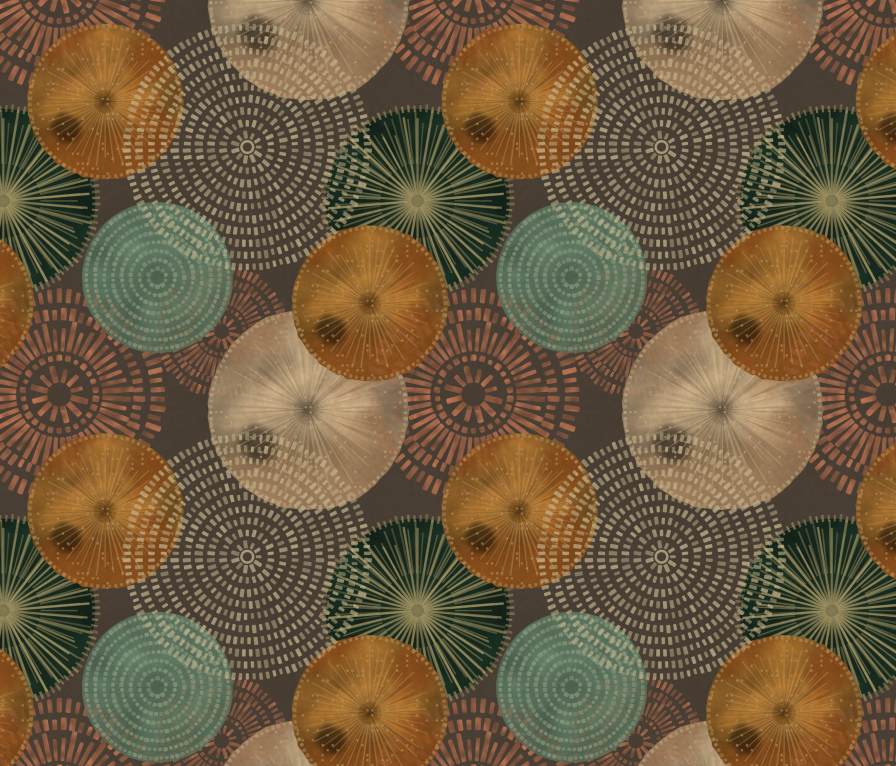
Reproduce this pattern procedurally as a Shadertoy shader.

```glsl
// Overlapping watercolour discs and stitched medallions on a warm dark ground.
// One tile is wrapped in both directions; each motif is a disc or a set of
// polar dashes, aged with value noise that is the same in every tile.

#define ACROSS 2.163                    // tiles across the canvas
#define TILE vec2(1.0, 0.989)           // tile size
#define WEAR 1.0                        // unevenness of dashes and washes
#define GROUND vec3(0.28, 0.24, 0.20)
#define FOREST vec3(0.08, 0.145, 0.105)
#define GOLD vec3(0.66, 0.59, 0.39)
#define TEAL vec3(0.35, 0.44, 0.36)
#define RUST vec3(0.60, 0.37, 0.26)
#define CREAM vec3(0.62, 0.53, 0.41)
#define OCHRE vec3(0.55, 0.37, 0.15)
#define IVORY vec3(0.75, 0.69, 0.54)

const float TAU = 6.2831853;
float pixel;                            // pixel size in tile units

float hash(vec2 p) {
    vec3 h = fract(p.xyx * 0.1031);
    h += dot(h, h.yzx + 33.33);
    return fract((h.x + h.y) * h.z);
}

float noise(vec2 p) {
    vec2 i = floor(p), f = fract(p);
    f = f * f * (3.0 - 2.0 * f);
    return mix(mix(hash(i), hash(i + vec2(1, 0)), f.x),
               mix(hash(i + vec2(0, 1)), hash(i + vec2(1, 1)), f.x), f.y);
}

float fbm(vec2 p) {
    float sum = 0.0, amp = 0.5;
    for (int i = 0; i < 4; i++) {
        sum += amp * noise(p);
        p = mat2(1.6, 1.2, -1.2, 1.6) * p + 7.3;
        amp *= 0.5;
    }
    return sum / 0.9375;
}

float cover(float dist) { return 1.0 - smoothstep(-0.7 * pixel, 0.7 * pixel, dist); }

// Offset from the nearest wrapped copy of a centre
vec2 wrap(vec2 p, vec2 centre) {
    vec2 d = p - centre;
    return d - TILE * round(d / TILE);
}

// One ring of rounded radial dashes
float dashRing(vec2 d, float radius, float len, float width, float count, float seed) {
    float r = length(d), a = (atan(d.y, d.x) / TAU + 0.5) * count;
    float id = mod(floor(a), count), h = hash(vec2(id, seed) + 0.5) - 0.5;
    vec2 q = vec2((fract(a) - 0.5) * TAU * r / count, r - radius - 0.2 * WEAR * h * len);
    float corner = 0.3 * width;
    q = abs(q) - 0.5 * vec2(width, len) * (1.0 + 0.4 * WEAR * h) + corner;
    float dist = length(max(q, 0.0)) + min(max(q.x, q.y), 0.0) - corner;
    return cover(dist) * (1.0 - 0.4 * WEAR * hash(vec2(seed, id) + 3.5));
}

// Evenly spaced dash rings with a constant pitch along each ring
float dashRings(vec2 d, float gap, float rings, float pitch, float len, float width) {
    float i = clamp(round(length(d) / gap), 1.0, rings);
    return dashRing(d, i * gap, len, width, floor(TAU * i * gap / pitch), i);
}

// Medallion: short rays, dots, long rays and two outer bands
float medallion(vec2 d) {
    float m = dashRing(d, 0.047, 0.036, 0.012, 12.0, 1.0);
    m = max(m, dashRing(d, 0.088, 0.014, 0.013, 26.0, 2.0));
    m = max(m, dashRing(d, 0.137, 0.066, 0.011, 44.0, 3.0));
    m = max(m, dashRing(d, 0.192, 0.026, 0.012, 56.0, 4.0));
    return max(m, dashRing(d, 0.238, 0.034, 0.012, 66.0, 5.0));
}

// Mottled disc with fine rays, a dark blot, speckles and a beaded rim
vec3 washDisc(vec3 col, vec2 d, float radius, vec3 tint, vec3 stain) {
    vec2 u = d / radius;
    float r = length(u), wash = fbm(u * 2.3 + 4.0) - 0.5;
    vec3 c = tint * (1.0 + 0.8 * WEAR * wash) * (1.06 - 0.16 * r * r);
    c = mix(c, stain, 0.65 * smoothstep(0.45, 0.7, fbm(u * 1.7 + 11.0)) * smoothstep(0.1, 0.6, r));
    float ray = noise(vec2(abs(atan(u.y, u.x)) * 22.0, r * 2.0));
    c *= 1.0 + 0.3 * (ray - 0.5) * smoothstep(1.0, 0.2, r);
    c *= 1.0 - 0.45 * exp(-90.0 * r * r);
    c *= 1.0 - 0.4 * smoothstep(0.24, 0.08, length(u - vec2(-0.5, 0.32)) + 0.15 * wash);
    vec3 pale = mix(tint, vec3(0.86, 0.76, 0.55), 0.5);
    c = mix(c, pale, 0.5 * dashRing(d, radius * 0.45, radius * 0.6, 0.003, 46.0, 8.0));
    vec2 cell = floor(d / 0.012), f = fract(d / 0.012) - 0.5;
    c = mix(c, pale, 0.6 * step(0.86, hash(cell + 40.0)) * cover((length(f) - 0.25) * 0.012));
    c = mix(c, pale, 0.7 * dashRing(d, radius - 0.007, 0.009, 0.008, floor(radius * 420.0), 9.0));
    return mix(col, c, cover(length(d) - radius + 0.005 * WEAR * (noise(u * 14.0 + 30.0) - 0.5)));
}

void mainImage(out vec4 fragColor, in vec2 fragCoord) {
    pixel = ACROSS / iResolution.x;
    vec2 p = vec2(fragCoord.x, iResolution.y - fragCoord.y) * pixel;
    vec2 t = mod(p, TILE);
    vec3 col = GROUND * (0.95 + 0.1 * fbm(t * 9.0));

    // Dark green sunburst
    vec2 d = wrap(p, vec2(1.008, 0.485));
    float r = length(d);
    vec3 burst = FOREST * (0.65 + 0.9 * fbm(d * 16.0 + 20.0));
    burst = mix(burst, GOLD, 0.75 * exp(-r * r * 700.0));
    burst = mix(burst, GOLD, 0.85 * dashRing(d, 0.11, 0.19, 0.0055, 38.0, 6.0));
    burst = mix(burst, GOLD, 0.5 * dashRing(d, 0.145, 0.11, 0.004, 67.0, 7.0));
    col = mix(col, burst, cover(r - 0.222));
    col = mix(col, GOLD, 0.65 * dashRing(d, 0.224, 0.018, 0.006, 96.0, 8.0));

    // Rust medallions, large and small
    float rust = max(medallion(wrap(p, vec2(0.143, 0.952))),
                     medallion(wrap(p, vec2(0.535, 0.80)) * 1.6) * 0.8);
    vec3 rustTone = RUST * (0.8 + 0.5 * noise(t * 60.0));
    col = mix(col, rustTone, 0.9 * rust);

    // Teal disc with concentric stitches
    d = wrap(p, vec2(0.380, 0.670));
    vec3 teal = TEAL * (0.78 + 0.42 * fbm(d * 14.0 + 9.0));
    teal = mix(teal, vec3(0.57, 0.62, 0.49), 0.7 * dashRings(d, 0.0215, 8.0, 0.013, 0.009, 0.010));
    col = mix(col, teal, cover(length(d) - 0.182));

    // Cream disc, then the two ochre discs
    col = washDisc(col, wrap(p, vec2(0.744, 0.0)), 0.243, CREAM, vec3(0.57, 0.43, 0.30));
    for (int i = 0; i < 2; i++) {
        vec2 centre = vec2(0.254, 0.245) + float(i) * vec2(0.639, 0.487);
        col = washDisc(col, wrap(p, centre), 0.189, OCHRE, vec3(0.49, 0.25, 0.08));
    }

    // Translucent overprints: rust echoes and ivory rings
    col = mix(col, rustTone, 0.3 * rust);
    d = wrap(p, vec2(0.597, 0.355));
    float rings = dashRings(d, 0.029, 10.0, 0.0165, 0.017, 0.0085);
    rings = max(rings, cover(abs(length(d) - 0.014) - 0.003));
    col = mix(col, IVORY, 0.8 * rings);

    col *= 0.97 + 0.06 * noise(t * 170.0);
    fragColor = vec4(clamp(col, 0.0, 1.0), 1.0);
}
```
